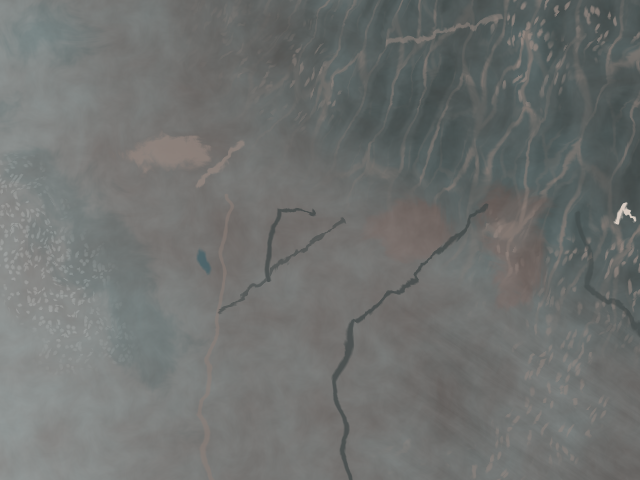
Give the GLSL for this texture, as a WebGL 1 fragment shader.

```glsl
precision highp float;
// Hazy aerial view of dry land: pale branching gullies, dark streams, dusty plains.
uniform vec2 u_resolution;

const float BASE_TONE = 0.465;
const float DUST_LIFT = 0.085;
const float UPLAND_DROP = 0.105;
const float CLOUD_CONTRAST = 0.042;
const float GRAIN_CONTRAST = 0.022;
const float GULLY_STRENGTH = 0.55;
const vec2 GULLY_SCALE = vec2(13.0, 3.6);
const vec3 WARM_TINT = vec3(0.013, -0.004, -0.014);
const vec3 TEAL_TINT = vec3(-0.027, 0.008, 0.007);
const vec3 SAND = vec3(0.56, 0.50, 0.47);
const vec3 CRUST = vec3(0.60, 0.54, 0.51);
const vec3 STREAM = vec3(0.25, 0.28, 0.28);
const vec3 POOL = vec3(0.27, 0.38, 0.41);
const vec3 SALT = vec3(0.85, 0.80, 0.76);

vec2 hash2(vec2 c) {
  return fract(sin(vec2(dot(c, vec2(127.1, 311.7)), dot(c, vec2(269.5, 183.3)))) * 43758.55);
}

// Layered, folded sines, roughly -1 to 1
float clouds(vec2 q) {
  float sum = 0.0, amp = 0.6;
  for (int i = 0; i < 6; i++) {
    q = mat2(0.8, 0.6, -0.6, 0.8) * q * 1.75 + 1.7;
    q += 0.5 * sin(q.yx * 0.9 + vec2(0.4, 2.1));
    sum += amp * sin(q.x) * sin(q.y);
    amp *= 0.64;
  }
  return sum;
}

// Cellular noise: nearest distance, second nearest, cell value
vec3 cells(vec2 q) {
  vec2 base = floor(q);
  vec3 best = vec3(9.0, 9.0, 0.0);
  for (int j = -1; j <= 1; j++) {
    for (int i = -1; i <= 1; i++) {
      vec2 c = base + vec2(float(i), float(j));
      vec2 h = hash2(c);
      float d = length(c + 0.1 + 0.8 * h - q);
      if (d < best.x) best = vec3(d, best.x, fract(h.x * 7.3 + h.y * 3.1));
      else best.y = min(best.y, d);
    }
  }
  return best;
}

float line(vec2 p, vec2 a, vec2 b, float width) {
  vec2 ab = b - a;
  float d = length(p - a - ab * clamp(dot(p - a, ab) / dot(ab, ab), 0.0, 1.0));
  return 1.0 - smoothstep(width * 0.4, width + 0.7 / u_resolution.y, d);
}

float patchMask(vec2 p, vec2 centre, vec2 size, float rough) {
  return 1.0 - smoothstep(0.55, 1.15, length((p - centre) / size) + rough);
}

void main() {
  vec2 p = gl_FragCoord.xy / u_resolution.y;
  p.x *= 1.3333 * u_resolution.y / u_resolution.x;
  float broad = clouds(p * 2.3);
  float fine = clouds(p * 13.0 + 4.0);
  float detail = clouds(p * 37.0 + 9.0);

  // Regions
  float upland = smoothstep(-0.02, 0.30, p.y - 0.40 + 0.5 * (p.x - 0.9) + 0.05 * broad)
               * smoothstep(0.28, 0.9, p.x);
  float dust = 1.0 - smoothstep(0.0, 0.55, p.x + 0.12 * p.y + 0.06 * broad);
  float plain = smoothstep(0.65, 1.0, p.x) * (1.0 - smoothstep(0.25, 0.5, p.y));
  float brown = patchMask(p, vec2(0.86, 0.52), vec2(0.09, 0.06), 0.4 * fine)
              + patchMask(p, vec2(1.08, 0.50), vec2(0.08, 0.12), 0.4 * fine);
  float tealBelt = patchMask(p, vec2(0.21 - 0.6 * (p.y - 0.45), 0.45), vec2(0.10, 0.27), 0.6 * fine)
                 + patchMask(p, vec2(0.09, 0.93), vec2(0.10, 0.06), 0.6 * fine);

  // Ground tone and tint
  float tone = BASE_TONE + DUST_LIFT * dust - UPLAND_DROP * upland + CLOUD_CONTRAST * broad
             + GRAIN_CONTRAST * (fine + 0.6 * detail) - 0.025 * tealBelt - 0.04 * plain
             - 0.03 * smoothstep(0.55, 1.0, p.y) * (1.0 - upland);
  vec2 slant = vec2(0.82 * p.x - 0.57 * p.y, 0.57 * p.x + 0.82 * p.y);
  tone += 0.024 * plain * clouds(slant * vec2(7.0, 42.0));
  float teal = clamp(0.32 + 0.75 * upland + 0.5 * tealBelt + 0.2 * dust
             + 0.28 * broad + 0.2 * fine - 0.9 * brown, 0.0, 1.25);
  vec3 color = tone + mix(WARM_TINT, TEAL_TINT, teal) + brown * vec3(0.025, 0.005, 0.0);

  // Branching gullies along stretched cell borders
  vec2 wiggle = 0.007 * vec2(sin(p.y * 47.0 + 5.0 * broad), sin(p.x * 53.0 + 4.0 * fine));
  vec2 bent = p + wiggle + 0.003 * vec2(fine, detail);
  float lean = 0.28 + 0.4 * (1.0 - smoothstep(0.55, 1.05, p.x));
  vec2 flow = vec2(bent.x - lean * (bent.y - 0.5), bent.y);
  vec3 main1 = cells(flow * GULLY_SCALE);
  vec3 side = cells(flow * GULLY_SCALE * vec2(1.7, 2.2) + 5.0);
  float gully = 1.0 - smoothstep(0.02, 0.13, main1.y - main1.x);
  float rill = 1.0 - smoothstep(0.02, 0.16, side.y - side.x);
  float broken = smoothstep(-0.5, 0.5, fine + 0.5 * broad);
  color = mix(color, SAND, upland * GULLY_STRENGTH * (gully * (0.35 + 0.65 * broken) + 0.3 * rill * broken));
  color -= 0.035 * upland * smoothstep(0.25, 0.6, main1.y - main1.x);

  // Sandy dashes and pale speckles
  vec3 dash = cells(flow * vec2(75.0, 34.0));
  float dashZone = max(upland * smoothstep(0.1, 0.6, clouds(p * 4.0 + 2.0)),
                       0.6 * plain * smoothstep(0.3, 0.7, broad + 0.5 * fine));
  color = mix(color, CRUST, 0.75 * dashZone * step(0.55, dash.z) * (1.0 - smoothstep(0.15, 0.45, dash.x)));
  vec3 speck = cells(bent * 85.0);
  float speckZone = patchMask(p, vec2(0.08 - 0.5 * (p.y - 0.46), 0.46), vec2(0.14, 0.22), 0.3 * fine);
  color += 0.07 * speckZone * step(0.4, speck.z) * (1.0 - smoothstep(0.15, 0.5, speck.x));

  // Bare crust, pale tracks and a bright salt fork
  float crust = patchMask(bent, vec2(0.34, 0.68), vec2(0.07, 0.033), 0.6 * fine + 0.3 * detail);
  crust = max(crust, line(bent, vec2(0.42, 0.62), vec2(0.51, 0.71), 0.007));
  crust = max(crust, 0.8 * line(bent, vec2(0.80, 0.905), vec2(1.04, 0.96), 0.006));
  color = mix(color, CRUST, 0.65 * crust);
  float track = line(bent, vec2(0.48, 0.60), vec2(0.45, 0.34), 0.004);
  track = max(track, line(bent, vec2(0.45, 0.34), vec2(0.42, 0.13), 0.005));
  track = max(track, line(bent, vec2(0.42, 0.13), vec2(0.44, -0.02), 0.007));
  color = mix(color, SAND, 0.5 * track);
  float fork = max(line(bent, vec2(1.28, 0.53), vec2(1.30, 0.57), 0.005),
                   line(bent, vec2(1.295, 0.56), vec2(1.315, 0.55), 0.004));
  color = mix(color, SALT, fork);

  // Dark streams and a small pool
  float stream = line(bent, vec2(1.01, 0.57), vec2(0.87, 0.43), 0.005);
  stream = max(stream, line(bent, vec2(0.87, 0.43), vec2(0.74, 0.33), 0.006));
  stream = max(stream, line(bent, vec2(0.74, 0.33), vec2(0.70, 0.21), 0.008));
  stream = max(stream, line(bent, vec2(0.70, 0.21), vec2(0.73, -0.02), 0.006));
  stream = max(stream, line(bent, vec2(0.65, 0.56), vec2(0.575, 0.555), 0.004));
  stream = max(stream, line(bent, vec2(0.575, 0.555), vec2(0.56, 0.42), 0.005));
  stream = max(stream, 0.75 * line(bent, vec2(0.71, 0.535), vec2(0.455, 0.35), 0.004));
  stream = max(stream, 0.7 * line(bent, vec2(1.21, 0.56), vec2(1.23, 0.41), 0.006));
  stream = max(stream, 0.8 * line(bent, vec2(1.23, 0.41), vec2(1.34, 0.31), 0.008));
  color = mix(color, STREAM, 0.75 * stream);
  color = mix(color, POOL, 0.8 * patchMask(bent, vec2(0.425, 0.46), vec2(0.011, 0.027), 0.2 * fine));

  gl_FragColor = vec4(color, 1.0);
}
```
